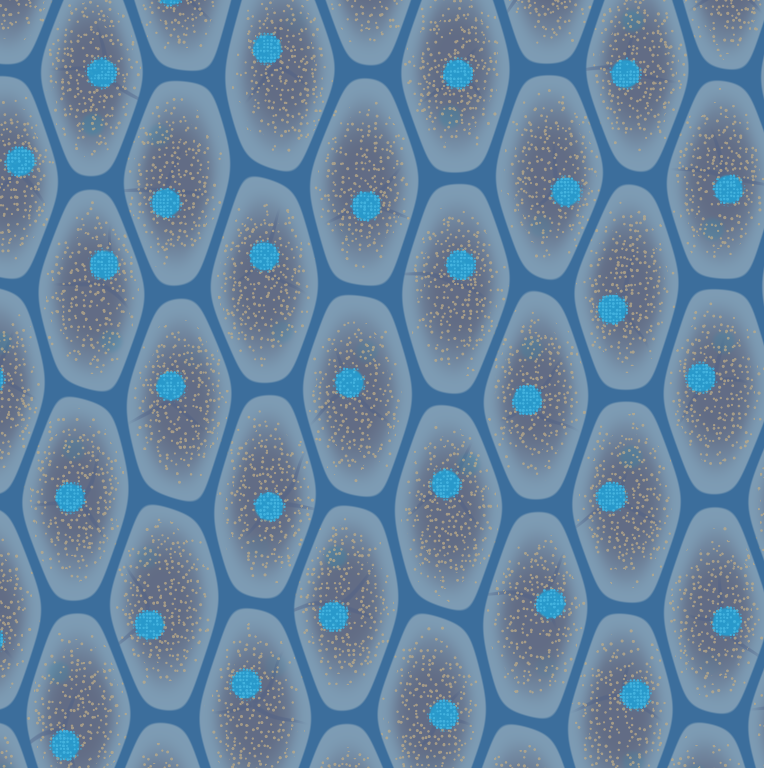
Write a WebGL 2 fragment shader that draws this pattern.

```glsl
#version 300 es
precision highp float;
// A sheet of tall rounded cells, each with a bright nucleus, branching dark
// fibres and sandy grains. The cells are a stretched Voronoi diagram of a
// staggered, jittered lattice; the grains come from small hashed grids.
uniform vec2 u_resolution;
out vec4 fragColor;

const vec2 STRETCH = vec2(1.0, 0.54); // the metric that makes cells tall

vec2 hash2(vec2 p) {
    vec3 q = fract(p.xyx * vec3(0.1031, 0.1030, 0.0973));
    q += dot(q, q.yzx + 33.33);
    return fract((q.xx + q.yz) * q.zy);
}

float columnShift(float column) {
    return 0.205 - 0.14 * mod(column, 2.0);
}

vec2 cellCentre(vec2 id) {
    float y = columnShift(id.x) + 0.28 * id.y;
    vec2 jitter = (hash2(id + 71.0) - 0.5) * vec2(0.023, 0.02);
    return vec2(0.118 * id.x - 0.008 + 0.03 * (y - 0.5), y) + jitter;
}

vec2 nearestCell(vec2 p) {
    float column = round((p.x + 0.008 - 0.03 * (p.y - 0.5)) / 0.118);
    float best = 1e3;
    vec2 nearest = vec2(0.0);
    for (float i = -1.0; i <= 1.0; i++) {
        float row = round((p.y - columnShift(column + i)) / 0.28);
        for (float j = -1.0; j <= 1.0; j++) {
            vec2 id = vec2(column + i, row + j);
            float d = length((p - cellCentre(id)) * STRETCH);
            if (d < best) { best = d; nearest = id; }
        }
    }
    return nearest;
}

// Distance to the cell border, with corners rounded by a soft minimum
float borderDistance(vec2 p, vec2 id) {
    vec2 a = cellCentre(id);
    float sum = 0.0;
    for (float i = -1.0; i <= 1.0; i++) {
        for (float j = -1.0; j <= 1.0; j++) {
            if (i == 0.0 && j == 0.0) continue;
            vec2 b = cellCentre(id + vec2(i, j));
            vec2 normal = (b - a) * STRETCH * STRETCH;
            float d = dot(0.5 * (a + b) - p, normal) / length(normal);
            sum += exp(-d / 0.0105);
        }
    }
    return -0.0105 * log(sum);
}

// Coverage of round grains, one per kept grid square
float grains(vec2 p, float pitch, float radius, float amount) {
    vec2 square = floor(p / pitch);
    vec2 offset = (fract(p / pitch) - 0.5) * pitch;
    vec2 spread = (hash2(square + 13.0) - 0.5) * (pitch - 2.0 * radius);
    float size = radius * (0.7 + 0.4 * hash2(square + 91.0).x);
    float soft = 0.6 / u_resolution.y;
    float disc = 1.0 - smoothstep(size - soft, size + soft, length(offset - spread));
    return disc * step(hash2(square + 37.0).y, amount);
}

// Three tapering, slightly bent arms that meet at the origin
float fibres(vec2 p, vec2 id) {
    float dark = 0.0;
    for (float k = 0.0; k < 3.0; k++) {
        vec2 h = hash2(id * 3.0 + 17.0 * k);
        float angle = 1.4 + 2.1 * k + 1.2 * (h.x - 0.5);
        vec2 dir = vec2(cos(angle), sin(angle));
        float along = dot(p, dir);
        float across = dot(p, vec2(-dir.y, dir.x)) + (h.y - 0.5) * 0.012 * sin(along * 60.0);
        float t = along / (0.045 + 0.04 * h.y);
        float width = 0.0055 * (1.0 - 0.65 * t);
        float arm = 1.0 - smoothstep(width * 0.35, width, abs(across));
        dark = max(dark, arm * smoothstep(-0.05, 0.05, t) * (1.0 - smoothstep(0.6, 1.0, t)));
    }
    return dark;
}

void main() {
    vec2 p = gl_FragCoord.xy / u_resolution.y;
    vec2 id = nearestCell(p);
    vec2 local = p - cellCentre(id);
    vec2 h = hash2(id + 5.0);
    float border = borderDistance(p, id);

    // Cytoplasm: pale rim, dusky core
    float radius = length(local * vec2(1.0, 0.57));
    float core = (1.0 - smoothstep(0.022, 0.078, radius)) * smoothstep(0.004, 0.035, border);
    vec3 color = mix(vec3(0.49, 0.61, 0.705), vec3(0.385, 0.425, 0.52), core);

    // Fibres and a faint second body
    vec2 nucleus = (h - 0.5) * vec2(0.04, 0.075);
    vec2 hub = nucleus * 0.6 + (hash2(id + 29.0) - 0.5) * 0.025;
    color = mix(color, vec3(0.30, 0.37, 0.52), 0.42 * fibres(local - hub, id));
    vec2 ghost = vec2(0.055 * (h.y - 0.5), h.x < 0.5 ? 0.06 : -0.065);
    float haze = 1.0 - smoothstep(0.009, 0.019, length(local - ghost));
    color = mix(color, vec3(0.22, 0.54, 0.67), haze * 0.38 * hash2(id + 53.0).x);

    // Sandy grains, denser towards the middle, on two turned grids
    float density = 0.62 * (1.0 - smoothstep(0.038, 0.07, radius));
    float sand = grains(p, 0.0088, 0.0019, density);
    sand = max(sand, grains(mat2(0.8, 0.6, -0.6, 0.8) * p, 0.0094, 0.0018, density));
    color = mix(color, vec3(0.74, 0.67, 0.53), 0.75 * sand);

    // Nucleus with a stippled edge and surface
    float stipple = grains(p, 0.0045, 0.0017, 0.75);
    float reach = length(local - nucleus) - 0.003 * (stipple - 0.5);
    vec3 blue = mix(vec3(0.15, 0.61, 0.81), vec3(0.25, 0.71, 0.89), stipple);
    color = mix(color, blue, 0.95 * (1.0 - smoothstep(0.0175, 0.022, reach)));

    // Walls between the cells
    float inside = smoothstep(0.0048, 0.0078, border);
    fragColor = vec4(mix(vec3(0.235, 0.43, 0.61), color, inside), 1.0);
}
```
